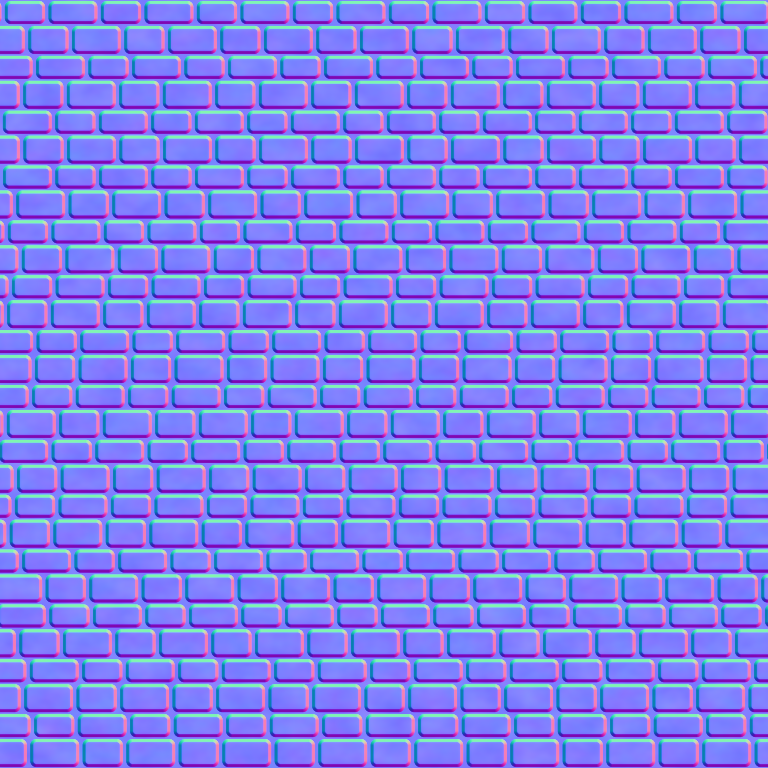
Reproduce this texture map procedurally as a WebGL 2 fragment shader.

```glsl
#version 300 es
precision highp float;
// Tangent-space normal map of a brick wall with alternating long, short, tall and low bricks.
uniform vec2 u_resolution;
out vec4 fragColor;

float hash(vec2 p) {
    vec3 q = fract(p.xyx * vec3(0.1031, 0.1030, 0.0973));
    q += dot(q, q.yzx + 33.33);
    return fract((q.x + q.y) * q.z);
}

// Gradient noise that wraps after a whole number of cells
float corner(vec2 cell, vec2 offset, vec2 period, float seed) {
    float a = 6.28318 * hash(mod(cell, period) + seed);
    return dot(vec2(cos(a), sin(a)), offset);
}

float noise(vec2 p, vec2 period, float seed) {
    vec2 i = floor(p), f = fract(p);
    vec2 w = f * f * f * (f * (f * 6.0 - 15.0) + 10.0);
    vec2 e = vec2(1.0, 0.0);
    float low = mix(corner(i, f, period, seed), corner(i + e.xy, f - e.xy, period, seed), w.x);
    float high = mix(corner(i + e.yx, f - e.yx, period, seed), corner(i + e.xx, f - e.xx, period, seed), w.x);
    return mix(low, high, w.y);
}

// Splits a unit cell in two; returns offset from the part's centre, its half size and its index
vec3 splitCell(float t) {
    const float split = 0.545;
    return t < split ? vec3(t - 0.5 * split, 0.5 * split, 0.0)
                     : vec3(t - 0.5 * (1.0 + split), 0.5 * (1.0 - split), 1.0);
}

void main() {
    vec2 uv = gl_FragCoord.xy / u_resolution;
    vec2 pairs = vec2(8.0, 14.0);

    // Courses come in tall and low pairs, each shifted at random
    vec3 course = splitCell(fract(uv.y * pairs.y));
    float row = 2.0 * floor(uv.y * pairs.y) + course.z;
    vec3 brick = splitCell(fract(uv.x * pairs.x - hash(vec2(row, 7.0))));

    // Rounded box, leaving a thin mortar joint
    vec2 p = vec2(brick.x, course.x) / pairs;
    vec2 halfSize = vec2(brick.y, course.y) / pairs - vec2(0.0024, 0.0014);
    float radius = 0.0078;
    vec2 q = abs(p) - halfSize + radius;
    float depth = radius - length(max(q, 0.0)) - min(max(q.x, q.y), 0.0);
    vec2 outward = sign(p) * max(q, 0.0) / (length(max(q, 0.0)) + 1e-6);

    // Steep bevel just inside the edge, with a faint shoulder
    float pixel = 0.7 / u_resolution.y;
    float inside = smoothstep(-pixel, pixel, depth);
    float bevel = inside * (2.4 * (1.0 - smoothstep(0.0020, 0.0046, depth))
                          + 0.12 * (1.0 - smoothstep(0.002, radius, depth)));

    // Soft unevenness of the surface
    vec2 period = vec2(24.0, 32.0);
    vec2 tilt = 0.17 * vec2(noise(uv * period, period, 3.0), noise(uv * period, period, 71.0));
    tilt += 0.05 * vec2(noise(uv * period * 3.0, period * 3.0, 19.0), noise(uv * period * 3.0, period * 3.0, 43.0));

    vec3 normal = normalize(vec3(outward * bevel + tilt, 1.0));
    fragColor = vec4(0.5 + 0.5 * normal, 1.0);
}
```
